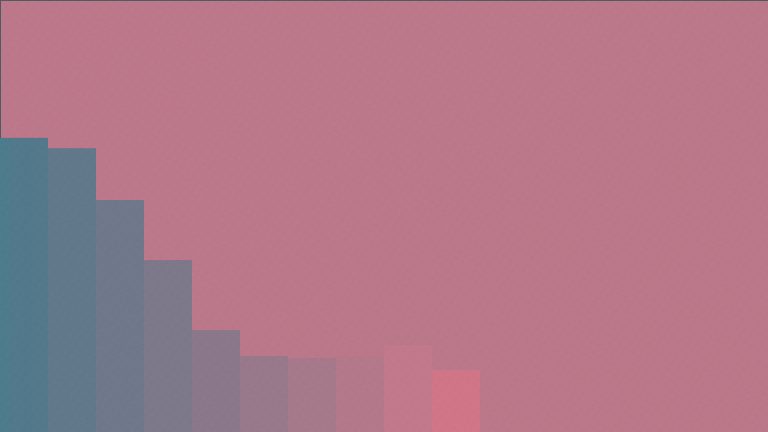
A Shadertoy shader for this background:

```glsl
// Share of a pixel lying below an edge
float below(float position, float edge, float pixel) {
    return clamp(0.5 + (edge - position) / pixel, 0.0, 1.0);
}

// Fine layered-sine grain, about -1 to 1
float grain(vec2 p) {
    float sum = 0.0, weight = 0.5;
    for (int i = 0; i < 4; i++) {
        p = mat2(0.8, 0.6, -0.6, 0.8) * p * 1.37 + 2.1;
        sum += weight * sin(p.x + 1.7 * sin(p.y)) * sin(p.y + 1.3 * sin(p.x));
        weight *= 0.7;
    }
    return sum;
}

void mainImage(out vec4 fragColor, in vec2 fragCoord) {
    vec2 uv = fragCoord / iResolution.xy;
    vec2 pixel = 1.0 / iResolution.xy;

    // Rose backdrop, a touch warmer toward the upper left
    vec3 color = mix(vec3(0.738, 0.472, 0.542), vec3(0.728, 0.468, 0.536),
                     clamp(0.5 * (uv.x + 1.0 - uv.y), 0.0, 1.0));

    // Thin dark rim along the top and left
    float rim = max(below(1.0 - uv.y, 0.0023, pixel.y),
                    below(uv.x, 0.0013, pixel.x));
    color = mix(color, vec3(0.33, 0.27, 0.30), 0.8 * rim);

    // Descending bars, from teal to coral
    float heights[10] = float[10](0.681, 0.657, 0.537, 0.398, 0.236,
                                  0.176, 0.171, 0.176, 0.201, 0.1435);
    for (int i = 0; i < 10; i++) {
        float index = float(i);
        float left = index / 16.0;
        float inside = below(left, uv.x, pixel.x)
                     * below(uv.x, left + 1.0 / 16.0, pixel.x)
                     * below(uv.y, heights[i], pixel.y);
        vec3 barColor = vec3(0.325 + 0.054 * index, 0.472, 0.542);
        barColor.yz -= 0.012 * step(8.5, index);
        color = mix(color, barColor, inside);
    }

    // Faint teal glow at the left edge of the first bar
    float glow = exp(-uv.x * 60.0) * below(uv.y, heights[0], pixel.y);
    color += glow * vec3(-0.03, 0.015, 0.01);

    // Film grain
    vec2 grainPoint = uv * vec2(iResolution.x / iResolution.y, 1.0) * 260.0;
    color += 0.008 * grain(grainPoint);

    fragColor = vec4(color, 1.0);
}
```
